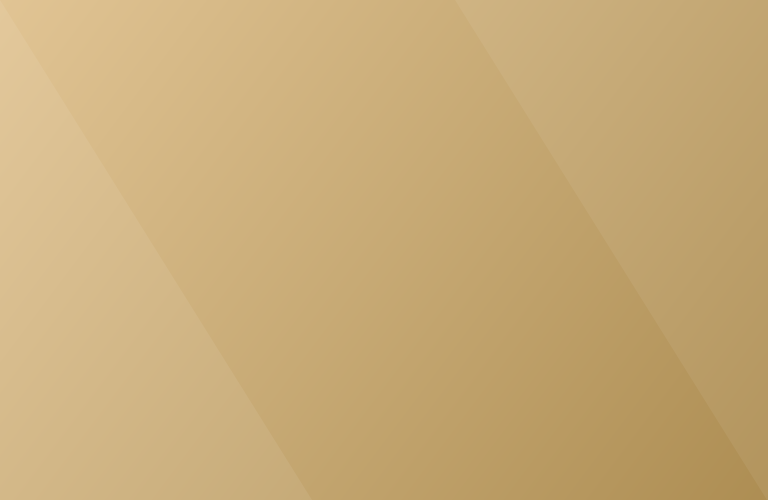
Reproduce this background procedurally as a Shadertoy shader.

```glsl
// A warm golden backdrop: one diagonal gradient from pale sand to deep ochre,
// with two translucent light panels on either side of a slanted middle band.
// Each panel is a smoothed half-plane, blended towards white over the gradient.

const vec3 PALE_SAND  = vec3(0.882, 0.769, 0.580);
const vec3 GOLD       = vec3(0.780, 0.665, 0.457);
const vec3 DEEP_OCHRE = vec3(0.680, 0.555, 0.325);
const vec3 SHEEN      = vec3(1.0);

const float EDGE_SLOPE = 0.624; // sideways run per unit of descent

// Signed distance to a slanted edge, positive on its right side.
float slantedEdge(vec2 p, float topX) {
    return (p.x - topX - EDGE_SLOPE * p.y) / length(vec2(1.0, EDGE_SLOPE));
}

// Coverage of the positive side, smoothed over about one pixel.
float coverage(float distanceToEdge, float pixel) {
    return smoothstep(-0.6 * pixel, 0.6 * pixel, distanceToEdge);
}

// Three-stop gradient running corner to corner along a direction.
vec3 diagonalGradient(vec2 p, vec2 size, vec2 direction) {
    float t = clamp(dot(p, direction) / dot(size, direction), 0.0, 1.0);
    vec3 firstHalf = mix(PALE_SAND, GOLD, min(2.0 * t, 1.0));
    return mix(firstHalf, DEEP_OCHRE, max(2.0 * t - 1.0, 0.0));
}

void mainImage(out vec4 fragColor, in vec2 fragCoord) {
    // Canvas-height units, measured from the top left corner.
    float pixel = 1.0 / iResolution.y;
    vec2 size = vec2(iResolution.x * pixel, 1.0);
    vec2 p = vec2(fragCoord.x * pixel, 1.0 - fragCoord.y * pixel);

    vec3 color = diagonalGradient(p, size, vec2(0.8, 0.6));

    // Light panels outside the middle band.
    float leftPanel = coverage(-slantedEdge(p, 0.0), pixel);
    float rightPanel = coverage(slantedEdge(p, 0.910), pixel);
    color = mix(color, SHEEN, 0.07 * leftPanel + 0.06 * rightPanel);

    fragColor = vec4(color, 1.0);
}
```
